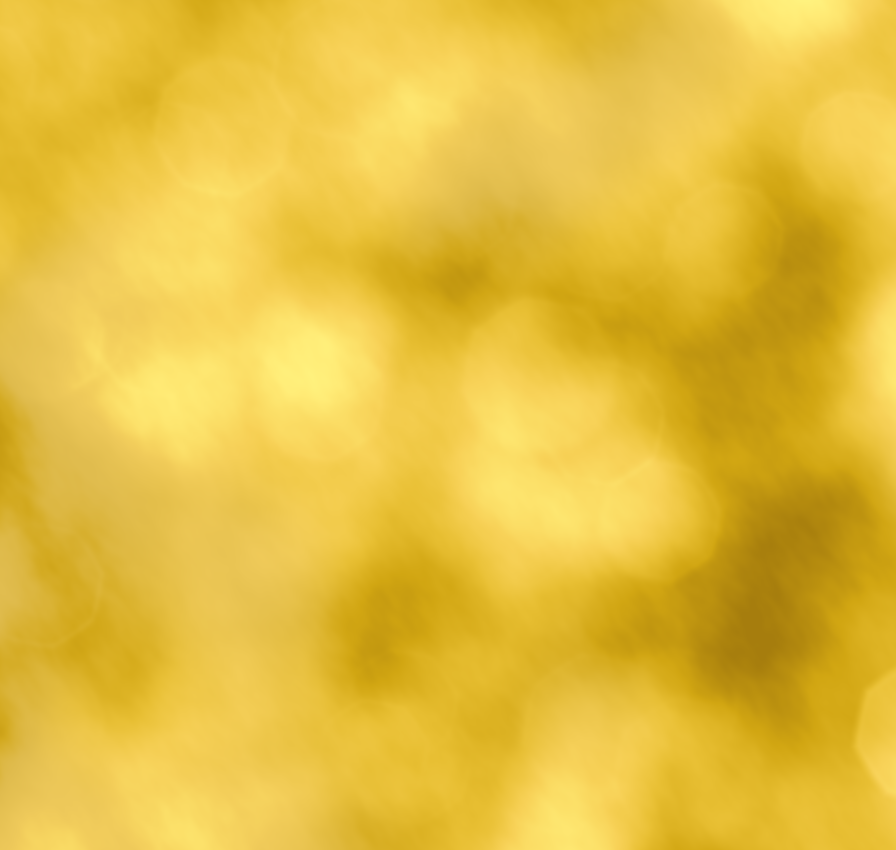
Write a Shadertoy shader that draws this background.

```glsl
// Soft golden bokeh: gradient noise sets broad light and shadow, then jittered
// grids add blurred glows and eight-sided lens discs with faint rims and wisps.
// The summed light is mapped through a gold colour ramp, with pale hazy areas.

#define SEED 37.0          // shifts the whole random layout
#define BASE_LIGHT 0.43    // mean light before glows and discs
#define CLOUD_SCALE 3.1    // cloud cells per canvas height
#define CLOUD_GAIN 0.84    // contrast of light and shadow
#define CELL 0.22          // spacing of scattered lights
#define DISC_RADIUS 0.083  // typical lens disc radius
#define DISC_GAIN 0.34     // brightness of discs
#define RIM_GAIN 0.05      // brightness of thin disc rims
#define GLOW_RADIUS 0.088  // spread of blurred lights
#define GLOW_GAIN 0.38     // brightness of blurred lights
#define WISP_GAIN 0.055    // strength of fine slanted streaks
#define HAZE 0.80          // strength of pale areas

const float TAU = 6.28319;

vec3 hash3(vec2 p) {
    vec3 q = fract(vec3(p.xyx) * vec3(0.1031, 0.1030, 0.0973));
    q += dot(q, q.yxz + 33.33);
    return fract((q.xxy + q.yzz) * q.zyx);
}

float cornerSlope(vec2 corner, vec2 offset) {
    float angle = TAU * hash3(corner + SEED).x;
    return dot(vec2(cos(angle), sin(angle)), offset);
}

float gradientNoise(vec2 p) {
    vec2 i = floor(p), f = p - i;
    vec2 u = f * f * f * (f * (f * 6.0 - 15.0) + 10.0);
    vec2 e = vec2(1.0, 0.0);
    float low = mix(cornerSlope(i, f), cornerSlope(i + e, f - e), u.x);
    float high = mix(cornerSlope(i + e.yx, f - e.yx), cornerSlope(i + 1.0, f - 1.0), u.x);
    return mix(low, high, u.y);
}

// Octaves of noise, each turned to hide the lattice
float clouds(vec2 p, float falloff) {
    float sum = 0.0, weight = 1.0;
    for (int i = 0; i < 3; i++) {
        sum += weight * gradientNoise(p);
        p = mat2(1.6, 1.2, -1.2, 1.6) * p + 7.3;
        weight *= falloff;
    }
    return sum;
}

// Fine streaks, stretched along a slant
float wisps(vec2 p) {
    vec2 slanted = mat2(0.8, -0.6, 0.6, 0.8) * p;
    return clouds(slanted * vec2(24.0, 13.0) + 11.6, 0.65);
}

// Distance from the centre, measured between a circle and an octagon
float apertureRadius(vec2 p) {
    float side = TAU / 8.0;
    float angle = atan(p.y, p.x) + 0.2;
    float folded = angle - side * floor(angle / side + 0.5);
    float r = length(p);
    return mix(r, r * cos(folded) * 1.04, 0.7);
}

// Light from one grid of glows and discs
float scatteredLights(vec2 p, float layer) {
    vec2 home = floor(p / CELL);
    float light = 0.0;
    for (int y = -1; y <= 1; y++) {
        for (int x = -1; x <= 1; x++) {
            vec2 cell = home + vec2(x, y);
            vec3 place = hash3(cell + SEED + 19.0 * layer);
            vec3 look = hash3(cell + SEED + 19.0 * layer + 71.0);
            vec2 d = p - (cell + place.xy) * CELL;

            float glow = exp(-dot(d, d) / (GLOW_RADIUS * GLOW_RADIUS));
            light += GLOW_GAIN * place.z * place.z * glow;

            float radius = DISC_RADIUS * mix(0.8, 1.15, look.x);
            float blur = mix(0.006, 0.04, look.y);
            float r = apertureRadius(d);
            float disc = 1.0 - smoothstep(radius - blur, radius + blur, r);
            light += DISC_GAIN * look.z * look.z * disc * mix(1.0, 0.8, r / radius);

            // Rims fade out around the disc, leaving broken arcs
            float rimOffset = (r - radius + 0.005) / 0.004;
            float arc = 0.5 + 0.5 * sin(atan(d.y, d.x) + TAU * look.x);
            light += RIM_GAIN * (1.0 - look.y) * arc * exp(-rimOffset * rimOffset);
        }
    }
    return light;
}

// Shadow, deep gold, gold, light gold and highlight, evenly spaced
vec3 goldRamp(float light) {
    float t = clamp(light, 0.0, 1.08) * 4.0;
    vec3 c = mix(vec3(0.65, 0.49, 0.05), vec3(0.82, 0.65, 0.07), clamp(t, 0.0, 1.0));
    c = mix(c, vec3(0.91, 0.75, 0.20), clamp(t - 1.0, 0.0, 1.0));
    c = mix(c, vec3(0.97, 0.82, 0.34), clamp(t - 2.0, 0.0, 1.0));
    return mix(c, vec3(1.0, 0.92, 0.46), clamp(t - 3.0, 0.0, 1.3));
}

void mainImage(out vec4 fragColor, in vec2 fragCoord) {
    vec2 p = fragCoord / iResolution.y;
    vec2 uv = fragCoord / iResolution.xy;

    // Clouds, two overlapping layers of lights, and fine wisps
    float light = BASE_LIGHT + CLOUD_GAIN * clouds(p * CLOUD_SCALE + 4.7, 0.4);
    light += 0.75 * scatteredLights(p, 0.0);
    light += 0.5 * scatteredLights(p + 0.11, 1.0);
    light = 0.5 + 0.75 * tanh((light - 0.5) / 0.75);
    light += WISP_GAIN * wisps(p);
    vec3 color = goldRamp(light);

    // Pale haze, strongest toward the left and lower edges
    float edgeBias = 0.30 * (1.0 - uv.x) + 0.18 * (1.0 - uv.y);
    float haze = smoothstep(0.22, 0.60, edgeBias + 0.9 * gradientNoise(p * 2.6 + 31.4));
    haze *= smoothstep(0.15, 0.45, light) * (1.0 - smoothstep(0.7, 0.95, light));
    vec3 pale = vec3(0.90, 0.76, 0.35) * mix(0.90, 1.07, clamp(light, 0.0, 1.0));
    color = mix(color, pale, HAZE * haze);

    fragColor = vec4(clamp(color, 0.0, 1.0), 1.0);
}
```
